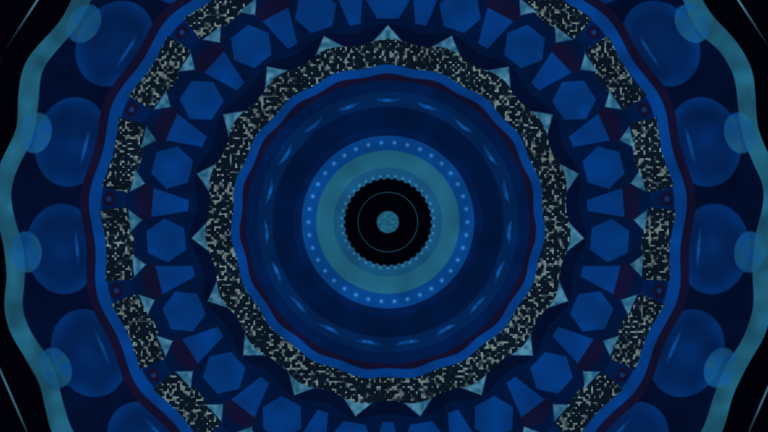
A WebGL 1 fragment shader for this background:

```glsl
precision highp float;
// Deep blue kaleidoscope: concentric beaded rings, hexagons and glassy orbs.
uniform vec2 u_resolution;

const float TAU = 6.2831853;
const float SECTORS = 19.0;
const vec3 BLACK = vec3(0.004, 0.006, 0.03);
const vec3 INK = vec3(0.01, 0.045, 0.15);
const vec3 NAVY = vec3(0.008, 0.10, 0.27);
const vec3 BLUE = vec3(0.015, 0.20, 0.45);
const vec3 AZURE = vec3(0.05, 0.32, 0.60);
const vec3 TEAL = vec3(0.12, 0.36, 0.47);
const vec3 PALE = vec3(0.36, 0.60, 0.72);
const vec3 PLUM = vec3(0.07, 0.06, 0.17);

float hash(vec2 p) {
  p = fract(p * vec2(0.1031, 0.1130));
  p += dot(p, p.yx + 33.33);
  return fract((p.x + p.y) * p.x * 17.0);
}

float noise(vec2 p) {
  vec2 i = floor(p), f = fract(p);
  f = f * f * (3.0 - 2.0 * f);
  return mix(mix(hash(i), hash(i + vec2(1, 0)), f.x),
             mix(hash(i + vec2(0, 1)), hash(i + vec2(1, 1)), f.x), f.y);
}

// Soft coverage of a signed distance.
float fill(float d) {
  float e = 0.8 / u_resolution.y + 0.001;
  return 1.0 - smoothstep(-e, e, d);
}

float band(float r, float inner, float outer) {
  return fill(max(inner - r, r - outer));
}

// Folds the plane into n equal sectors: x tangential, y radial.
vec2 sector(float angle, float r, float n, float shift) {
  float turn = TAU / n;
  float a = mod(angle + (0.5 - shift) * turn, turn) - 0.5 * turn;
  return r * vec2(sin(a), cos(a));
}

float ellipse(vec2 q, vec2 radii) {
  return (length(q / radii) - 1.0) * min(radii.x, radii.y);
}

float hexagon(vec2 q, float size) {
  q = abs(q);
  return max(q.x * 0.866 + q.y * 0.5, q.y) - size;
}

// Triangle with its base at y = 0 and its tip at y = height.
float triangle(vec2 q, float halfBase, float height) {
  return max(-q.y, (abs(q.x) / halfBase + q.y / height - 1.0) * halfBase * 0.7);
}

vec3 grain(vec2 p) {
  float spark = noise(p * 165.0 + 90.0);
  return mix(vec3(0.035, 0.08, 0.13), vec3(0.40, 0.47, 0.47),
             smoothstep(0.42, 0.95, spark));
}

// Outer rim: orbs, small globes and a wavering teal hoop.
vec3 rim(vec2 p, vec2 q, float r, float wave) {
  vec3 c = mix(INK, NAVY, 0.3 * noise(p * 9.0 + 20.0));
  vec2 o = q - vec2(0.0, 0.755);
  float orb = ellipse(o, vec2(0.105, 0.085));
  vec3 glass = mix(NAVY, BLUE, 0.35 + 0.5 * smoothstep(-0.035, 0.0, orb));
  c = mix(c, glass, 0.85 * fill(orb));
  c += 0.10 * AZURE * exp(-dot(o, o) * 900.0);
  float tick = ellipse(q - vec2(0.0, 0.722), vec2(0.032, 0.004));
  c = mix(c, AZURE, (0.4 + 0.5 * noise(p * 110.0)) * fill(tick));
  float hoop = r + 0.012 * wave + 0.012 * (noise(p * 14.0 + 40.0) - 0.5);
  c = mix(c, BLACK, fill(0.89 - hoop));
  c = mix(c, TEAL * (0.75 + 0.3 * noise(p * 30.0)), band(hoop, 0.858, 0.902));
  float globe = ellipse(q - vec2(0.0, 0.84), vec2(0.048, 0.036));
  c = mix(c, mix(AZURE, TEAL, noise(p * 60.0)), 0.75 * fill(globe));
  float streak = ellipse(q - vec2(0.0, 0.96), vec2(0.09, 0.003));
  return mix(c, PALE, 0.7 * fill(streak));
}

// Middle rings: segmented grain, hexagons, wedges and the inner beaded band.
vec3 middle(vec3 c, vec2 p, vec2 q, vec2 h, float r, float wave) {
  float edge = r + 0.007 * wave;
  c = mix(c, PLUM, fill(edge - 0.707));
  c = mix(c, BLUE * 1.1, fill(edge - 0.687));
  c = mix(c, NAVY, fill(edge - 0.658));
  float beads = max(max(0.595 - edge, edge - 0.662), abs(q.x) - 0.083);
  c = mix(c, grain(p), fill(beads));
  c = mix(c, PLUM, fill(ellipse(h - vec2(0.0, 0.648), vec2(0.017, 0.014))));
  c = mix(c, AZURE, 0.5 * fill(ellipse(h - vec2(0.0, 0.648), vec2(0.006))));
  c = mix(c, NAVY * 0.8, fill(r - 0.598 + 0.010 * wave));
  vec2 tooth = vec2(abs(q.x) - 0.052, 0.596 - q.y);
  c = mix(c, mix(TEAL, PALE, noise(p * 90.0)), 0.8 * fill(triangle(tooth, 0.026, 0.03)));
  c = mix(c, PLUM, 0.85 * fill(ellipse(h - vec2(0.0, 0.56), vec2(0.042, 0.025))));
  float wedge = max(abs(h.y - 0.505) - 0.042, abs(h.x) - 0.022 - 0.25 * (h.y - 0.5));
  c = mix(c, BLUE * 1.15, 0.8 * fill(wedge));
  c = mix(c, BLUE, fill(hexagon(q - vec2(0.0, 0.515), 0.044)));
  c = mix(c, INK, 0.8 * fill(r - 0.451 - 0.008 * wave));
  c = mix(c, mix(TEAL, PALE, noise(p * 100.0)), 0.85 * fill(triangle(q - vec2(0.0, 0.418), 0.034, 0.038)));
  c = mix(c, grain(p), fill(r - 0.419 - 0.005 * wave));
  c = mix(c, BLUE * 1.1, fill(r - 0.362 - 0.003 * wave));
  return mix(c, PLUM, fill(r - 0.341 - 0.003 * wave));
}

// Core: ticked blue rings, a dotted halo, a teal collar and a dark eye.
vec3 core(vec3 c, vec2 p, vec2 q, float angle, float r) {
  c = mix(c, NAVY, fill(r - 0.328));
  c = mix(c, BLUE * 0.72, 0.75 * band(r, 0.268, 0.302));
  c = mix(c, NAVY * 0.85, band(r, 0.218, 0.266));
  float tick = ellipse(q - vec2(0.0, 0.281 + 4.0 * q.x * q.x), vec2(0.021, 0.004));
  c = mix(c, AZURE * 1.15, (0.35 + 0.6 * noise(p * 130.0)) * fill(tick));
  c = mix(c, mix(BLUE, AZURE, 0.4), fill(r - 0.200));
  vec2 dots = sector(angle, r, 2.0 * SECTORS, 0.5) - vec2(0.0, 0.184);
  c = mix(c, PALE * vec3(0.7, 0.95, 1.2), 0.8 * exp(-dot(dots, dots) * 50000.0));
  c = mix(c, TEAL, fill(r - 0.166));
  c = mix(c, mix(TEAL, AZURE, 0.5) * 0.85, 0.8 * fill(r - 0.126));
  vec2 pearl = sector(angle, r, 2.0 * SECTORS, 0.0) - vec2(0.0, 0.107);
  c = mix(c, PALE, 0.5 * exp(-dot(pearl, pearl) * 90000.0));
  c = mix(c, BLACK, fill(r - 0.100 - 0.0018 * cos(angle * SECTORS * 2.0)));
  c = mix(c, TEAL * 0.8, 0.85 * fill(abs(r - 0.069) - 0.0011));
  return mix(c, TEAL * (0.8 + 0.3 * noise(p * 160.0)), fill(r - 0.026));
}

void main() {
  vec2 p = (gl_FragCoord.xy - 0.5 * u_resolution) / u_resolution.y - vec2(0.009, -0.014);
  float r = length(p), angle = atan(p.x, p.y);
  vec2 q = sector(angle, r, SECTORS, 0.0);
  vec2 h = sector(angle, r, SECTORS, 0.5);
  float wave = cos(angle * SECTORS);
  vec3 c = rim(p, q, r, wave);
  c = middle(c, p, q, h, r, wave);
  c = core(c, p, q, angle, r);
  c *= 0.88 + 0.24 * noise(p * 24.0 + 70.0);
  gl_FragColor = vec4(c, 1.0);
}
```
